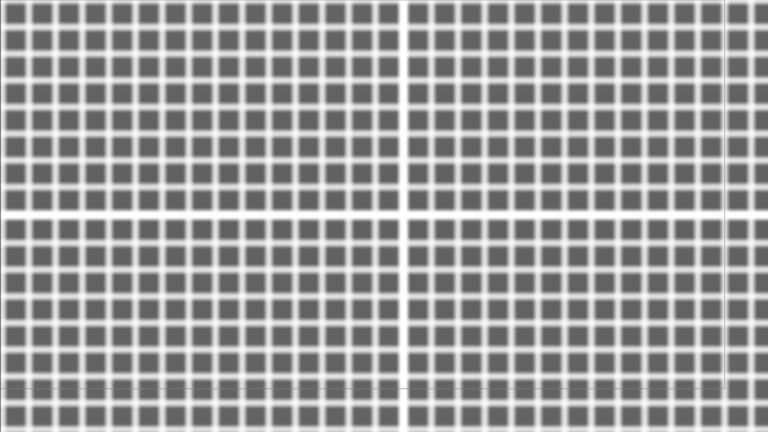
Reproduce this pattern procedurally as a Shadertoy shader.

```glsl
// Soft pale lattice over dark grey squares, mirrored about a wider white cross.
// Each axis folds to its nearest line, and the two line profiles are screened;
// a thin inset outline and a dark left edge lie on top. Units: canvas height.

const float SPACING = 0.0617;      // distance between lines
const float AXIS_HALF = 0.0031;    // extra half width of the central cross
const float LINE_CORE = 0.0005;    // where the line starts to fade
const float LINE_REACH = 0.0153;   // where the line has faded out
const float LINE_GAIN = 0.80;      // strength of ordinary lines
const float HAIR_HALF = 0.0011;    // half width of the thin outline
const float SQUARE_GREY = 0.386;
const float HAIR_GREY = 0.52;

// Brightness of the line nearest to a signed offset from the central axis.
float softLine(float offset) {
    float d = max(abs(offset) - AXIS_HALF, 0.0);
    float index = floor(d / SPACING + 0.5);
    float gain = index < 0.5 ? 1.0 : LINE_GAIN;
    return gain * (1.0 - smoothstep(LINE_CORE, LINE_REACH, abs(d - index * SPACING)));
}

// Screen blend, so that crossings are brighter than single lines.
float screenBlend(float a, float b) {
    return 1.0 - (1.0 - a) * (1.0 - b);
}

float boxDistance(vec2 p, vec2 center, vec2 halfSize) {
    vec2 q = abs(p - center) - halfSize;
    return length(max(q, 0.0)) + min(max(q.x, q.y), 0.0);
}

// Smoothed coverage of a stroke around a distance of zero.
float stroke(float d, float halfWidth, float blur) {
    return 1.0 - smoothstep(halfWidth - 0.5 * blur, halfWidth + 0.5 * blur, abs(d));
}

void mainImage(out vec4 fragColor, in vec2 fragCoord) {
    vec2 p = fragCoord / iResolution.y;
    float aspect = iResolution.x / iResolution.y;
    float pixel = 1.0 / iResolution.y;

    // Lattice around the off-center cross
    vec2 offset = p - vec2(0.5 * aspect + 0.045, 0.5023);
    float lattice = screenBlend(softLine(offset.x), softLine(offset.y));
    vec3 color = vec3(mix(SQUARE_GREY, 1.0, lattice));

    // Faint tint: rose near the middle, green toward top and bottom
    color.g += 0.007 * (smoothstep(0.05, 0.45, abs(offset.y)) - 0.6);

    // Thin outline, inset from the right and bottom
    vec2 low = vec2(0.0, 0.1);
    vec2 high = vec2(aspect - 0.1, 1.0);
    float outline = boxDistance(p, 0.5 * (low + high), 0.5 * (high - low));
    color = mix(color, vec3(HAIR_GREY), 0.6 * stroke(outline, HAIR_HALF, pixel));

    // Dark left edge
    color = mix(color, vec3(SQUARE_GREY), 0.7 * stroke(p.x, 2.0 * HAIR_HALF, pixel));

    fragColor = vec4(clamp(color, 0.0, 1.0), 1.0);
}
```
